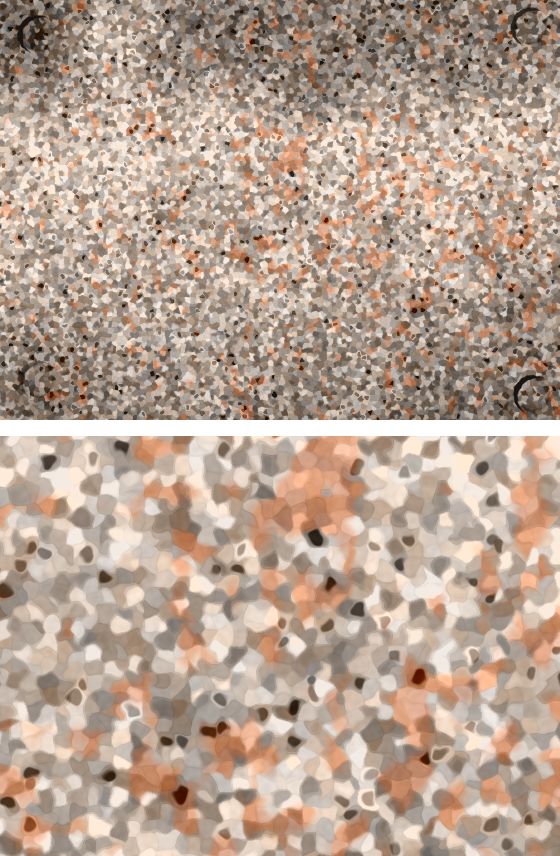
Top: the whole. Bottom: its middle third, enlarged.
Write a Shadertoy shader that draws this texture.

```glsl
const float GRAINS = 86.0;         // grain cells per canvas height
const float GRAIN_CONTRAST = 0.50;
const float GRAIN_SOFTNESS = 10.0; // higher is crisper
const float GRAIN_SIZE_SPREAD = 0.3;
const float TONE_STEPS = 5.0;
const float SPECK_SHARE = 0.06;
const float SPECK_DEPTH = 0.34;
const float OUTLINE_DEPTH = 0.03;
const float WARP = 0.0058;
const float WARP_FREQUENCY = 84.0;
const float SHADE_DARK = 0.475;
const float SHADE_LIGHT = 0.725;
const float RUST_TONE = 0.54;
const float BOLT_RADIUS = 0.046;
const vec3 WARM_CAST = vec3(0.058, 0.0, -0.05);
const vec3 RUST_CAST = vec3(0.13, -0.03, -0.10);
const vec3 BOLT_BLACK = vec3(0.10, 0.08, 0.07);

// Bolts: centre, crescent strength, stain strength
const vec4 BOLTS[4] = vec4[4](
    vec4(0.090, 0.095, 0.45, 0.22), vec4(0.088, 0.918, 1.00, 0.17),
    vec4(1.262, 0.935, 0.85, 0.06), vec4(1.268, 0.060, 1.00, 0.03));

vec3 hash3(vec2 p) {
    vec3 q = fract(p.xyx * vec3(0.1031, 0.1030, 0.0973));
    q += dot(q, q.yxz + 33.33);
    return fract((q.xxy + q.yzz) * q.zyx);
}

float cornerSlope(vec2 cell, vec2 offset) {
    float angle = 6.2832 * hash3(cell + 57.0).x;
    return dot(vec2(cos(angle), sin(angle)), offset);
}

float gradientNoise(vec2 p) {
    vec2 i = floor(p), f = fract(p);
    vec2 u = f * f * f * (f * (f * 6.0 - 15.0) + 10.0);
    vec2 e = vec2(1.0, 0.0);
    float low = mix(cornerSlope(i, f), cornerSlope(i + e.xy, f - e.xy), u.x);
    float high = mix(cornerSlope(i + e.yx, f - e.yx), cornerSlope(i + e.xx, f - e.xx), u.x);
    return mix(low, high, u.y);
}

float fbm(vec2 p) {
    float sum = 0.0, amplitude = 0.6;
    for (int i = 0; i < 4; i++) {
        sum += amplitude * gradientNoise(p);
        p = p * 2.03 + 17.3;
        amplitude *= 0.65;
    }
    return sum;
}

float glow(vec2 p, vec2 centre, vec2 size) {
    vec2 q = (p - centre) / size;
    return exp(-dot(q, q));
}

float softSteps(float value) {
    float scaled = value * TONE_STEPS;
    return (floor(scaled) + smoothstep(0.25, 0.75, fract(scaled))) / TONE_STEPS;
}

// Rounded grains of mixed size: tone, warmth, speck, outline
vec4 grains(vec2 p) {
    vec2 base = floor(p);
    vec3 sum = vec3(0.0);
    float nearest = 9.0, second = 9.0, speck = 0.0;
    for (int y = -1; y <= 1; y++)
    for (int x = -1; x <= 1; x++) {
        vec2 cell = base + vec2(x, y);
        vec3 traits = hash3(cell + 211.0);
        float reach = length(cell + 0.1 + 0.8 * hash3(cell).xy - p);
        float dot = step(1.0 - SPECK_SHARE, traits.z) * smoothstep(0.52, 0.28, reach);
        float d = reach - GRAIN_SIZE_SPREAD * traits.z;
        sum += exp(-GRAIN_SOFTNESS * d) * vec3(traits.xy, 1.0);
        speck = max(speck, dot);
        second = min(second, max(nearest, d));
        nearest = min(nearest, d);
    }
    float outline = 1.0 - smoothstep(0.0, 0.25, second - nearest);
    return vec4(softSteps(sum.x / sum.z), sum.y / sum.z, speck, outline);
}

// Broad light and dark areas, 0 to 1
float paleness(vec2 p) {
    float cloud = fbm(p * 4.3 + 3.0);
    float band = smoothstep(-0.3, 0.55, p.y) * (1.0 - smoothstep(0.66, 0.86, p.y + 0.25 * cloud));
    band -= 0.30 * smoothstep(0.5, 1.3, p.x) * (1.0 - smoothstep(0.2, 0.6, p.y));
    band += 0.95 * glow(p, vec2(0.26, 0.90), vec2(0.14, 0.14));
    band += 0.25 * glow(p, vec2(0.13, 0.62), vec2(0.28, 0.16));
    band += 0.35 * glow(p, vec2(0.49, 0.69), vec2(0.08, 0.07));
    band += 0.35 * glow(p, vec2(0.92, 0.65), vec2(0.15, 0.10));
    band += 0.35 * glow(p, vec2(1.22, 0.80), vec2(0.18, 0.20));
    band -= 0.45 * glow(p, vec2(0.38, 0.48), vec2(0.08, 0.06));
    return clamp(band + 0.5 * cloud, -0.3, 1.2);
}

float rustAmount(vec2 p, float jitter) {
    float zone = 0.12 * glow(p, vec2(0.74, 0.44), vec2(0.20, 0.26))
               + 0.12 * glow(p, vec2(1.10, 0.45), vec2(0.28, 0.28))
               + 0.32 * glow(p, vec2(0.67, 0.64), vec2(0.05, 0.08))
               + 0.36 * glow(p, vec2(0.36, 0.69), vec2(0.035, 0.06))
               + 0.07 * glow(p, vec2(0.36, 0.30), vec2(0.16, 0.22));
    float streaks = gradientNoise(p * vec2(13.0, 6.0) + 5.0);
    float spots = gradientNoise(p * vec2(33.0, 27.0) + 31.0);
    return smoothstep(0.18, 0.40, 0.32 * streaks + 0.72 * spots + zone + 0.2 * (jitter - 0.5));
}

void mainImage(out vec4 fragColor, in vec2 fragCoord) {
    vec2 p = fragCoord / iResolution.y;
    vec2 bend = p * WARP_FREQUENCY;
    vec2 warped = p + WARP * vec2(gradientNoise(bend), gradientNoise(bend + 90.0));
    vec4 grain = grains(warped * GRAINS);

    // Weathered plate
    float pale = paleness(p);
    float rust = rustAmount(warped, grain.y);
    float tone = mix(SHADE_DARK, SHADE_LIGHT, pale) + GRAIN_CONTRAST * (grain.x - 0.5);
    tone = mix(tone, RUST_TONE + 0.6 * (tone - 0.6), 0.8 * rust);
    tone -= SPECK_DEPTH * grain.z + OUTLINE_DEPTH * grain.w;
    tone += 0.04 * gradientNoise(p * 170.0);
    float warmth = mix(0.3, 1.6, grain.y) + 0.25 * (pale - 0.4);

    // Bolt stains and crescent shadows
    float crescent = 0.0;
    float blur = 0.002;
    for (int i = 0; i < 4; i++) {
        vec2 q = mix(p, warped, 0.6) - BOLTS[i].xy;
        float rim = length(q) - BOLT_RADIUS;
        float inner = length(q - vec2(0.011, -0.006)) - BOLT_RADIUS;
        float shadow = smoothstep(blur, -blur, rim) * smoothstep(-blur, blur, inner);
        crescent = max(crescent, BOLTS[i].z * shadow);
        tone -= BOLTS[i].w * glow(q, vec2(0.0), vec2(0.09));
        tone -= 0.10 * (1.0 - smoothstep(0.0, 0.006, abs(rim + 0.008)));
    }

    tone = clamp(tone, 0.08, 0.92);
    vec3 color = tone + WARM_CAST * warmth + RUST_CAST * rust;
    color = mix(color, BOLT_BLACK, crescent);
    fragColor = vec4(clamp(color, 0.0, 1.0), 1.0);
}
```
